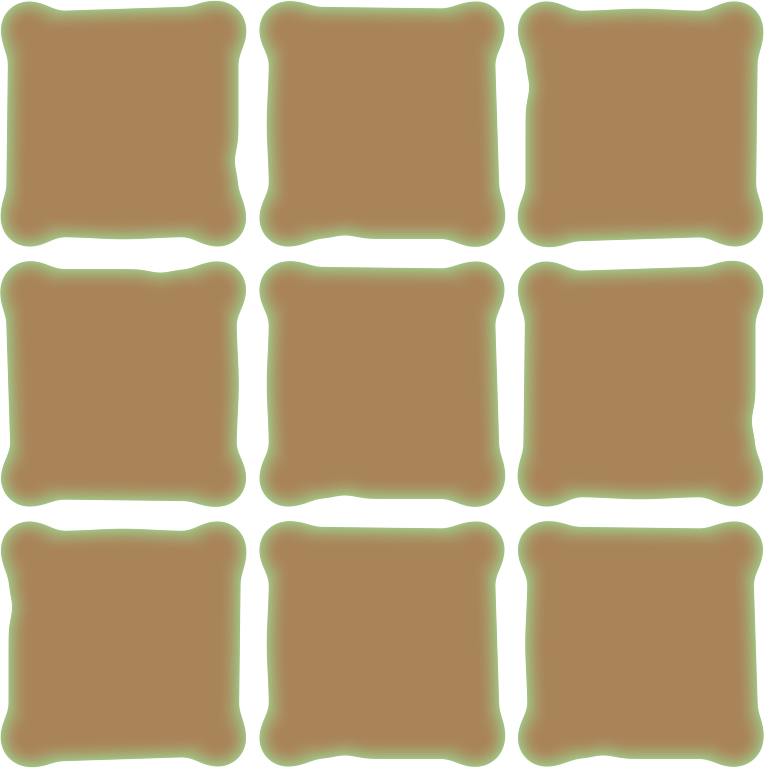
A Shadertoy shader for this pattern:

```glsl
// Quarter turns of each tile, top row first
const int TURNS[9] = int[9](1, 0, 3,
                            2, 0, 1,
                            3, 0, 0);

float smoothMin(float a, float b, float k) {
    float h = max(k - abs(a - b), 0.0) / k;
    return min(a, b) - 0.25 * k * h * h;
}

float bump(float x, float width) {
    return exp(-x * x / (width * width));
}

float roundedBox(vec2 p, vec2 halfSize, float radius) {
    vec2 d = abs(p) - halfSize + radius;
    return length(max(d, 0.0)) + min(max(d.x, d.y), 0.0) - radius;
}

// Uneven square with a round lobe on every corner
float tileDistance(vec2 p) {
    float right = 1.153 - 0.032 * p.y;
    float left = 1.13 + 0.023 * bump(p.y, 0.4);
    float top = 1.164 - 0.012 * p.x;
    float bottom = 1.15 - 0.035 * bump(p.x + 0.37, 0.16);
    vec2 halfSize = vec2(p.x > 0.0 ? right : left, p.y > 0.0 ? top : bottom);
    float body = roundedBox(p, halfSize, 0.4);
    float lobes = length(abs(p) - 0.945) - 0.28;
    return smoothMin(body, lobes, 0.14);
}

void mainImage(out vec4 fragColor, in vec2 fragCoord) {
    float scale = 7.68 / iResolution.y;
    vec2 p = (fragCoord - 0.5 * iResolution.xy) * scale;

    // Three by three grid
    vec2 period = vec2(2.585, 2.6);
    vec2 cell = clamp(round(p / period), -1.0, 1.0);
    vec2 local = p - cell * period;

    // Turn the tile
    int turns = TURNS[int(cell.x) + 1 + 3 * (1 - int(cell.y))];
    for (int i = 0; i < turns; i++) local = vec2(local.y, -local.x);

    // Green rim fading into the brown centre
    float d = tileDistance(local);
    float rim = pow(clamp(1.0 + d / 0.21, 0.0, 1.0), 1.8);
    vec3 tile = mix(vec3(0.663, 0.518, 0.349), vec3(0.635, 0.765, 0.518), rim);

    float coverage = 1.0 - smoothstep(-0.6 * scale, 0.6 * scale, d);
    fragColor = vec4(mix(vec3(1.0), tile, coverage), 1.0);
}
```
